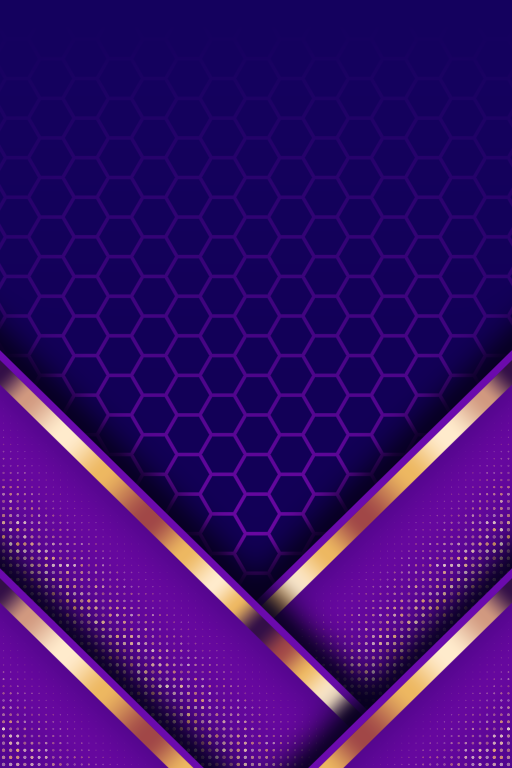
Give the GLSL for this background, as a Shadertoy shader.

```glsl
// Violet honeycomb backdrop with crossing gold-trimmed diagonal panels and halftone sparkles.

float hash(vec2 p) {
    return fract(sin(dot(p, vec2(127.1, 311.7))) * 43758.5453);
}

// Distance to the nearest flat-topped hexagon border; cells are one unit high
float hexBorder(vec2 p) {
    vec2 s = vec2(1.7320508, 1.0);
    vec2 a = mod(p + 0.5 * s, s) - 0.5 * s;
    vec2 b = mod(p, s) - 0.5 * s;
    vec2 c = abs(dot(a, a) < dot(b, b) ? a : b);
    return 0.5 - max(c.y, c.x * 0.8660254 + c.y * 0.5);
}

// Metallic reflections along a trim
vec3 goldFoil(float x) {
    vec3 dark = vec3(0.20, 0.06, 0.28);
    vec3 cream = vec3(1.0, 0.92, 0.80);
    vec3 gold = vec3(0.93, 0.72, 0.38);
    vec3 copper = vec3(0.63, 0.28, 0.28);
    vec3 c = mix(dark, vec3(0.82, 0.60, 0.50), smoothstep(0.0, 0.05, x));
    c = mix(c, cream, smoothstep(0.05, 0.12, x));
    c = mix(c, gold, smoothstep(0.13, 0.20, x));
    c = mix(c, copper, smoothstep(0.20, 0.285, x));
    c = mix(c, gold, smoothstep(0.295, 0.36, x));
    c = mix(c, cream, smoothstep(0.36, 0.42, x));
    c = mix(c, gold, smoothstep(0.42, 0.465, x));
    c = mix(c, dark, smoothstep(0.46, 0.505, x));
    c = mix(c, copper, smoothstep(0.51, 0.555, x));
    c = mix(c, gold, smoothstep(0.55, 0.60, x));
    c = mix(c, cream, smoothstep(0.59, 0.64, x));
    return mix(c, dark, smoothstep(0.645, 0.69, x));
}

// Halftone dots that swell with depth into the panel
float halftone(vec2 p, float depth, float px) {
    float cells = 72.0;
    vec2 g = p * cells;
    float grow = smoothstep(0.05, 0.27, depth);
    float radius = mix(0.06, 0.25, grow);
    float dotMask = 1.0 - smoothstep(radius - 0.6 * px * cells, radius + 0.6 * px * cells,
                                    length(fract(g) - 0.5));
    return dotMask * grow * mix(0.45, 1.0, hash(floor(g)));
}

// Panel sloping down to the right, starting at height top on the left side
vec3 addPanel(vec3 col, vec2 p, float top, float px) {
    float d = (top - 0.98 * p.x - p.y) * 0.714;

    // Soft shadow cast on the layers below
    float away = max(-d, 0.0);
    col = mix(col, vec3(0.025, 0.0, 0.12), 0.9 * exp(-away * away / 0.0022));

    // Purple face and dots
    vec3 face = mix(vec3(0.30, 0.02, 0.53), vec3(0.40, 0.03, 0.62), smoothstep(0.0, 0.13, d));
    face = mix(face, vec3(0.31, 0.02, 0.55), smoothstep(0.13, 0.30, d));
    vec3 sparkle = mix(vec3(0.95, 0.68, 0.42), vec3(1.0, 0.94, 0.85), hash(floor(p * 72.0) + 7.0));
    face = mix(face, sparkle, halftone(p, d, px));

    // Gold trim below a bright purple rim
    float foil = smoothstep(0.014 - px, 0.014 + px, d) * (1.0 - smoothstep(0.048 - px, 0.048 + px, d));
    vec3 metal = goldFoil(p.x + 0.7 * (d - 0.032));
    face = mix(face, vec3(0.42, 0.04, 0.68), 1.0 - smoothstep(0.012, 0.016, d));
    face = mix(face, metal, foil);

    return mix(col, face, smoothstep(-px, px, d));
}

void mainImage(out vec4 fragColor, in vec2 fragCoord) {
    vec2 p = fragCoord / iResolution.x;
    p.y *= 1.5 * iResolution.x / iResolution.y;
    vec2 mirrored = vec2(1.0 - p.x, p.y);
    float px = 0.75 / iResolution.x;

    // Honeycomb fading out toward the top
    float cell = 0.0773;
    float border = hexBorder((p - vec2(0.502, 0.419)) / cell);
    float line = 1.0 - smoothstep(0.045 - px / cell, 0.045 + px / cell, border);
    float fade = pow(clamp(1.45 - p.y, 0.0, 1.0), 1.15);
    fade *= 1.0 - 0.3 * smoothstep(0.3, 0.5, abs(p.x - 0.5));
    vec3 col = mix(vec3(0.07, 0.0, 0.34), vec3(0.08, 0.005, 0.37), smoothstep(0.6, 1.5, p.y));
    col = mix(col, vec3(0.43, 0.03, 0.65), line * fade);

    // Panels from back to front
    col = addPanel(col, mirrored, 0.816, px);
    col = addPanel(col, p, 0.816, px);
    col = addPanel(col, p, 0.39, px);
    col = addPanel(col, mirrored, 0.39, px);

    fragColor = vec4(col, 1.0);
}
```
